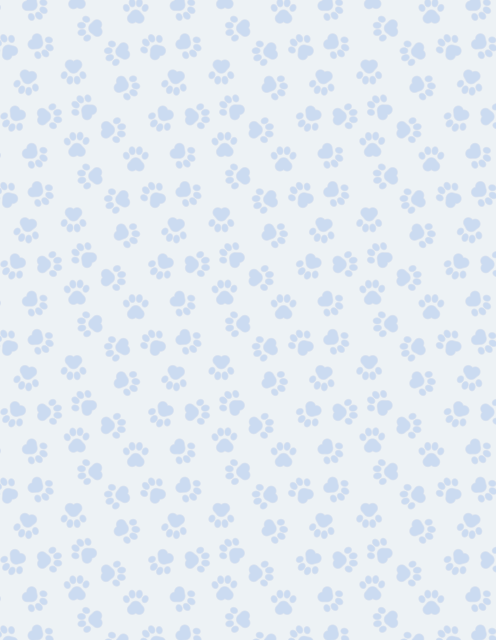
Reproduce this pattern procedurally as a WebGL 2 fragment shader.

```glsl
#version 300 es
precision highp float;
// Pale blue paw prints, scattered in a square tile that repeats over a light grey ground.

#define TILE_SIZE 0.298                 // tile side, in canvas widths
#define TILE_ORIGIN vec2(0.3333, 0.8613) // a tile corner, in canvas widths
#define PAW_SIZE 0.0563                 // half width of a pad, in tiles
#define RIM_WIDTH 0.09                  // faint outline, in paw units
#define GROUND_COLOR vec3(0.93, 0.95, 0.96)
#define RIM_COLOR vec3(0.86, 0.89, 0.94)
#define PAW_COLOR vec3(0.795, 0.86, 0.945)

uniform vec2 u_resolution;
out vec4 fragColor;

// Paws of one tile: pad centre, then turn in degrees counterclockwise.
const int PAW_COUNT = 14;
const vec3 PAWS[PAW_COUNT] = vec3[](
  vec3(0.071, 0.917, 168.0), vec3(0.379, 0.989, 180.0),
  vec3(0.706, 0.865, -109.0), vec3(0.477, 0.688, 48.0),
  vec3(0.180, 0.651, -88.0), vec3(0.995, 0.666, 145.0),
  vec3(0.612, 0.561, -92.0), vec3(0.402, 0.426, 2.0),
  vec3(0.800, 0.328, 0.0), vec3(0.090, 0.411, -130.0),
  vec3(0.526, 0.249, 93.0), vec3(0.709, 0.092, 102.0),
  vec3(0.942, 0.092, 36.0), vec3(0.128, 0.152, -126.0));

// Turns a point clockwise, which turns the shape counterclockwise.
vec2 turn(vec2 p, float degrees) {
  float a = radians(degrees);
  return vec2(cos(a) * p.x + sin(a) * p.y, cos(a) * p.y - sin(a) * p.x);
}

float smoothMin(float a, float b, float k) {
  float h = max(k - abs(a - b), 0.0) / k;
  return min(a, b) - 0.25 * k * h * h;
}

// Approximate distance to an ellipse.
float ellipse(vec2 p, vec2 radii) {
  float k = length(p / radii);
  return k * (k - 1.0) / max(length(p / (radii * radii)), 0.001);
}

// Distance to one paw, toes up, mirrored about its vertical axis.
float paw(vec2 p) {
  p.x = abs(p.x);
  float lobe = length(p - vec2(0.43, -0.23)) - 0.55;
  float dome = length(p - vec2(0.0, 0.11)) - 0.66;
  float pad = smoothMin(lobe, dome, 0.2);
  float innerToe = ellipse(turn(p - vec2(0.43, 1.63), -8.0), vec2(0.34, 0.45));
  float outerToe = ellipse(turn(p - vec2(1.13, 1.03), -25.0), vec2(0.33, 0.41));
  return min(pad, min(innerToe, outerToe));
}

void main() {
  vec2 p = (gl_FragCoord.xy / u_resolution.x - TILE_ORIGIN) / TILE_SIZE;

  // Nearest paw, wrapping around the tile edges
  float dist = 1e3;
  for (int i = 0; i < PAW_COUNT; i++) {
    vec2 offset = fract(p - PAWS[i].xy + 0.5) - 0.5;
    dist = min(dist, paw(turn(offset, PAWS[i].z) / PAW_SIZE));
  }

  // Rim, then fill, with edges one pixel soft
  float soft = 0.6 / (u_resolution.x * TILE_SIZE * PAW_SIZE);
  float rim = 1.0 - smoothstep(-soft, soft, dist - RIM_WIDTH);
  float fill = 1.0 - smoothstep(-soft, soft, dist);
  vec3 color = mix(GROUND_COLOR, RIM_COLOR, rim);
  color = mix(color, PAW_COLOR, fill);
  fragColor = vec4(color, 1.0);
}
```
